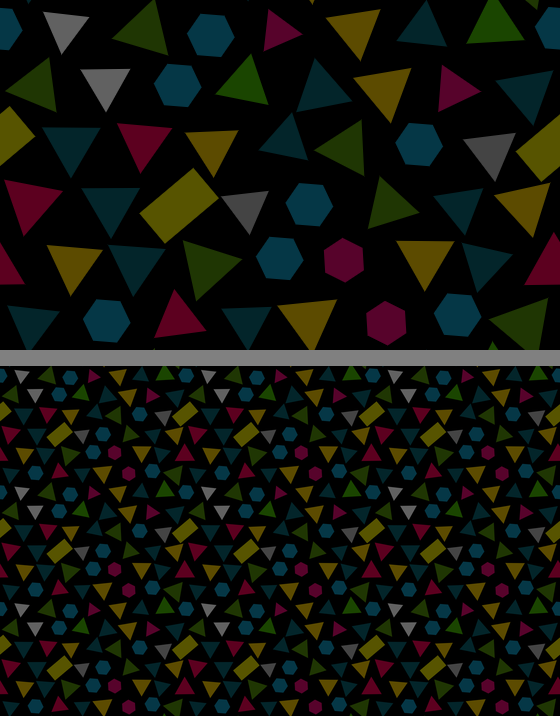
Top, the tile; bottom, the same tile 3 across and 3 down.
A WebGL 2 fragment shader for this pattern:

```glsl
#version 300 es
precision highp float;

uniform vec2 u_resolution;
out vec4 fragColor;

const float PI = 3.14159265;
const float ASPECT = 1.6;
const vec2 GRID = vec2(8.0, 6.0);
const vec2 CELL = vec2(ASPECT, 1.0) / GRID;

const vec3 TEAL = vec3(0.01, 0.145, 0.165);
const vec3 BLUE = vec3(0.02, 0.215, 0.275);
const vec3 OCHRE = vec3(0.36, 0.295, 0.0);
const vec3 OLIVE = vec3(0.34, 0.33, 0.0);
const vec3 MOSS = vec3(0.12, 0.21, 0.01);
const vec3 LEAF = vec3(0.10, 0.27, 0.0);
const vec3 CRIMSON = vec3(0.36, 0.0, 0.12);
const vec3 MAGENTA = vec3(0.34, 0.01, 0.17);

struct Piece {
    vec3 color;
    int sides;      // 3, 4 (oblong) or 6
    float radius;
    float turn;
};

vec2 hash2(vec2 p) {
    vec2 q = vec2(dot(p, vec2(127.1, 311.7)), dot(p, vec2(269.5, 183.3)));
    return fract(sin(q) * 43758.5453);
}

vec2 rotate(vec2 p, float angle) {
    float c = cos(angle), s = sin(angle);
    return vec2(c * p.x + s * p.y, c * p.y - s * p.x);
}

// Regular polygon with one corner pointing up
float polygonDistance(vec2 p, float sides, float radius) {
    float sector = 2.0 * PI / sides;
    float angle = mod(atan(p.x, p.y), sector) - 0.5 * sector;
    return length(p) * cos(angle) - radius * cos(0.5 * sector);
}

float boxDistance(vec2 p, vec2 halfSize) {
    vec2 d = abs(p) - halfSize;
    return length(max(d, 0.0)) + min(max(d.x, d.y), 0.0);
}

float pieceDistance(vec2 p, Piece piece) {
    vec2 q = rotate(p, piece.turn);
    if (piece.sides == 4) return boxDistance(q, piece.radius * vec2(0.87, 0.49));
    return polygonDistance(q, float(piece.sides), piece.radius);
}

// Each rank from 0 to 47 occurs once, spread evenly over the rows
int cellRank(ivec2 cell) {
    int stride = 3 + 2 * (cell.y % 2);
    int slot = (stride * cell.x + 3 * cell.y) % 8;
    return 6 * slot + cell.y;
}

// The rank sets colour and form, the two random values vary them
Piece makePiece(int rank, vec2 rnd) {
    float tilt = mix(-0.24, 0.24, fract(rnd.x * 7.0));
    float flip = rnd.x < 0.5 ? 0.0 : PI;
    float upright = flip + tilt;
    float sideways = upright + 0.5 * PI;
    float radius = 0.089 * mix(0.92, 1.1, rnd.y);

    if (rank < 11) return Piece(TEAL, 3, radius, upright);
    if (rank < 19) return Piece(BLUE, 6, 0.0685, 0.5 * PI - 0.08);
    if (rank < 26) return Piece(OCHRE, 3, radius * 1.03, upright);
    if (rank < 28) return Piece(OLIVE, 4, 0.116, 0.7);
    if (rank < 34) return Piece(MOSS, 3, radius * 1.08, sideways);
    if (rank < 36) return Piece(LEAF, 3, radius, upright);
    if (rank < 40) return Piece(CRIMSON, 3, radius * 1.03, upright);
    if (rank < 42) return Piece(MAGENTA, 3, radius * 0.82, sideways);
    if (rank < 44) return Piece(MAGENTA, 6, 0.064, 0.06);
    return Piece(vec3(rank < 46 ? 0.265 : 0.38), 3, radius * 0.92, upright);
}

void main() {
    vec2 p = gl_FragCoord.xy / u_resolution * vec2(ASPECT, 1.0);
    float pixel = 1.0 / u_resolution.y;
    float homeRow = floor(p.y / CELL.y);
    vec3 color = vec3(0.0);

    // Staggered cells around this point, one jittered piece in each
    for (int j = -1; j <= 1; j++) {
        float row = homeRow + float(j);
        float stagger = 0.5 * mod(row, 2.0);
        float homeColumn = floor(p.x / CELL.x - stagger);
        for (int i = -1; i <= 1; i++) {
            vec2 cell = vec2(homeColumn + float(i), row);
            vec2 wrapped = floor(mod(cell + 0.5, GRID));
            vec2 jitter = 0.036 * (hash2(wrapped + 31.0) - 0.5);
            vec2 center = (cell + vec2(0.5 + stagger, 0.5)) * CELL + jitter;
            Piece piece = makePiece(cellRank(ivec2(wrapped)), hash2(wrapped + 5.0));
            float d = pieceDistance(p - center, piece);
            color = mix(color, piece.color, clamp(0.5 - d / pixel, 0.0, 1.0));
        }
    }
    fragColor = vec4(color, 1.0);
}
```
